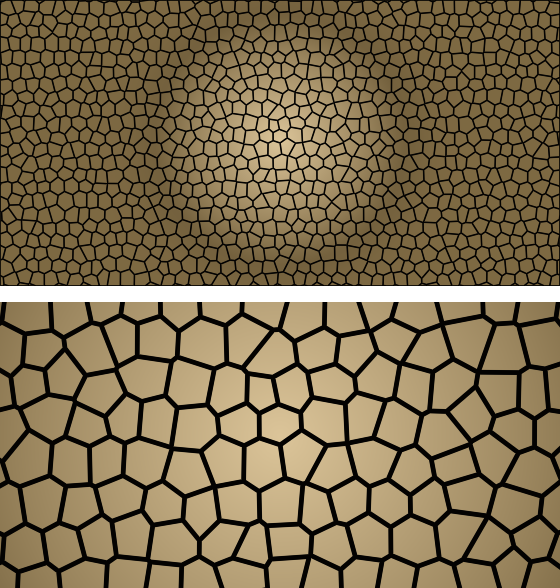
Top: the whole. Bottom: its middle third, enlarged.
Give the GLSL for this pattern, as a WebGL 1 fragment shader.

```glsl
precision highp float;
// Cracked tan mosaic: irregular Voronoi cells with dark seams and a soft central glow.
uniform vec2 u_resolution;

const float ROWS = 22.0;
const float JITTER = 0.56;
const float SEAM_HALF_WIDTH = 0.062;
const float GLOW_RADIUS = 0.435;
const vec3 SEAM = vec3(0.012, 0.009, 0.005);
const vec3 STONE = vec3(0.49, 0.41, 0.26);
const vec3 GLOW = vec3(0.86, 0.77, 0.60);

vec2 hash2(vec2 p) {
  vec2 q = vec2(dot(p, vec2(127.1, 311.7)), dot(p, vec2(269.5, 183.3)));
  return fract(sin(q) * 43758.5453);
}

// Jittered seed of a cell; odd rows are shifted by half a cell.
vec2 seedPoint(vec2 cell, float jitter) {
  float stagger = 0.5 * mod(cell.y, 2.0);
  return cell + vec2(stagger, 0.5) + jitter * (hash2(cell) - 0.5);
}

// Distance from p to the nearest border between Voronoi cells.
float seamDistance(vec2 p, float jitter) {
  vec2 base = floor(p);
  vec2 nearest = vec2(0.0);
  float best = 100.0;
  for (int j = -2; j <= 2; j++) {
    for (int i = -2; i <= 2; i++) {
      vec2 offset = seedPoint(base + vec2(float(i), float(j)), jitter) - p;
      float d = dot(offset, offset);
      if (d < best) {
        best = d;
        nearest = offset;
      }
    }
  }
  float seam = 100.0;
  for (int j = -2; j <= 2; j++) {
    for (int i = -2; i <= 2; i++) {
      vec2 offset = seedPoint(base + vec2(float(i), float(j)), jitter) - p;
      vec2 between = offset - nearest;
      if (dot(between, between) > 0.0001) {
        seam = min(seam, dot(0.5 * (offset + nearest), normalize(between)));
      }
    }
  }
  return seam;
}

// Stone lit by a round glow, with a faint shaded ring where the light ends.
vec3 litStone(float r) {
  float light = max(1.0 - r / GLOW_RADIUS, 0.0);
  float ring = (r - GLOW_RADIUS) / 0.09;
  return mix(STONE, GLOW, light) * (1.0 - 0.07 * exp(-ring * ring));
}

void main() {
  vec2 p = gl_FragCoord.xy / u_resolution.y;
  vec2 size = vec2(u_resolution.x / u_resolution.y, 1.0);
  float pixel = ROWS / u_resolution.y;

  // Seams between cells, closed by a thin frame along the canvas edge.
  vec2 toEdge = min(p, size - p) * ROWS;
  float frame = min(toEdge.x, toEdge.y);
  float d = min(seamDistance(p * ROWS, JITTER), frame);
  float fill = smoothstep(-0.6 * pixel, 0.6 * pixel, d - SEAM_HALF_WIDTH);

  float r = length(p - size * vec2(0.5, 0.51));
  gl_FragColor = vec4(mix(SEAM, litStone(r), fill), 1.0);
}
```
